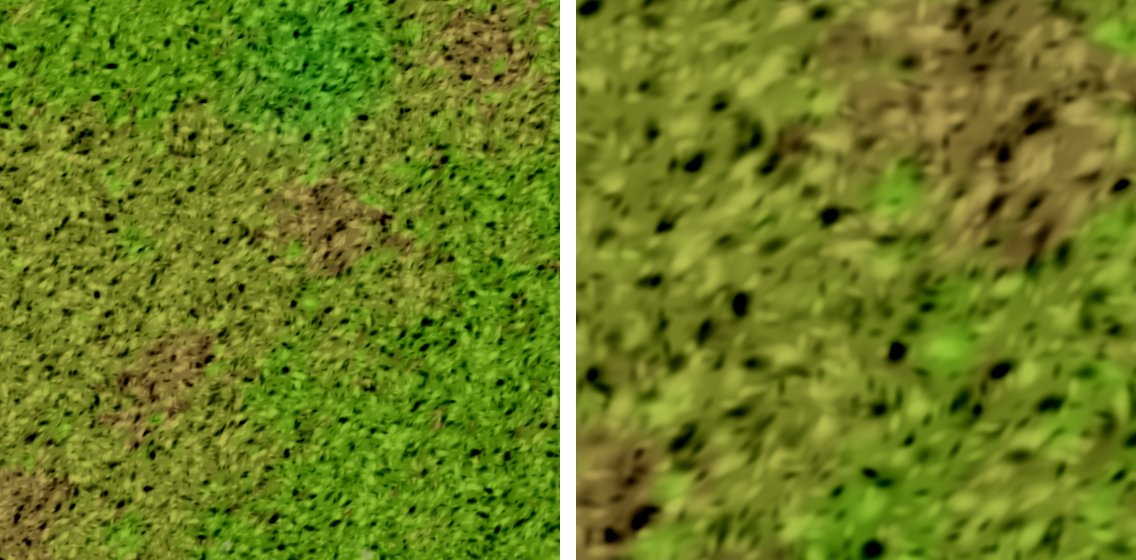
Left, the full canvas; right, a detail of the centre.
Give the GLSL for this texture, as a three.js fragment shader.

```glsl
// Patchy lawn seen from above: soft tufts of lush, olive and dry grass.
// Cellular scatter noise (tilted elliptical blobs, one per cell) gives the
// blades, pits and flecks; broad bands and layered sines place the patches.

#define TUFT_CELLS 58.0
#define BLADE_CELLS 104.0
#define CLUMP_CELLS 27.0
#define DRIFT_CELLS 9.0
#define BLADE_ANGLE 0.65
#define ANGLE_SPREAD 1.7
#define CONTRAST 1.1
#define LUSH vec3(0.32, 0.51, 0.03)
#define OLIVE vec3(0.45, 0.49, 0.13)
#define DRY vec3(0.49, 0.41, 0.19)
#define COOL vec3(0.17, 0.53, 0.10)
#define LIGHT vec3(0.125, 0.12, 0.085)

varying vec2 vUv;

vec3 hash3(vec2 cell) {
  vec3 q = vec3(dot(cell, vec2(127.1, 311.7)),
                dot(cell, vec2(269.5, 183.3)),
                dot(cell, vec2(419.2, 371.9)));
  return fract(sin(q) * 43758.5);
}

// x: signed blob noise, y: rare pale flecks (+) and dark pits (-)
vec2 scatter(vec2 p, float stretch) {
  vec2 home = floor(p);
  vec2 sum = vec2(0.0);
  for (int j = -1; j <= 1; j++) {
    for (int i = -1; i <= 1; i++) {
      vec2 cell = home + vec2(float(i), float(j));
      vec3 rnd = hash3(cell);
      vec2 d = p - cell - rnd.xy;
      float angle = BLADE_ANGLE + ANGLE_SPREAD * (fract(rnd.x * 7.3 + rnd.y * 5.1) - 0.5);
      float c = cos(angle);
      float s = sin(angle);
      vec2 q = vec2(c * d.x + s * d.y, stretch * (c * d.y - s * d.x));
      float blob = max(0.0, 1.0 - dot(q, q));
      blob *= blob * blob;
      float rare = step(0.991, rnd.z) - step(rnd.z, 0.014);
      sum += blob * vec2(2.0 * rnd.z - 1.0, rare);
    }
  }
  return sum;
}

// Slow irregular undulation in about -1..1
float layeredSines(vec2 p) {
  float sum = 0.0;
  float amp = 0.5;
  for (int i = 0; i < 4; i++) {
    p = mat2(0.8, 0.6, -0.6, 0.8) * p * 1.6 + 1.3;
    sum += amp * sin(p.x + 1.2 * sin(p.y)) * cos(0.8 * p.y);
    amp *= 0.7;
  }
  return sum;
}

// Broad colour of the turf before the blades are shaded
vec3 turfColor(vec2 uv, float drift, float clump) {
  float wobble = layeredSines(uv * 5.0);
  vec2 p = uv + 0.05 * vec2(wobble, layeredSines(uv * 6.0 + 4.0));

  float topBand = smoothstep(0.70, 0.92, p.y) * (1.0 - smoothstep(0.60, 0.80, p.x));
  float corner = smoothstep(0.0, 0.65, p.x - 0.6 * p.y);
  float lush = max(topBand, 0.85 * corner);
  lush += 0.30 * wobble + 0.55 * drift + 0.35 * clump;

  // Worn patches strung along the rising diagonal
  float across = (p.y - p.x - 0.03) / 0.15;
  float along = 0.5 * (p.x + p.y);
  float worn = exp(-across * across) * (0.55 + 0.45 * cos(23.3 * along - 1.2));
  worn += 0.45 * drift - 0.5 * clump + 0.2 * wobble;

  vec2 coolOffset = (p - vec2(0.56, 0.88)) / vec2(0.11, 0.14);
  float cool = exp(-dot(coolOffset, coolOffset));

  vec3 col = mix(OLIVE, LUSH, smoothstep(0.05, 0.85, lush));
  col = mix(col, DRY, 0.9 * smoothstep(0.25, 0.95, worn));
  return mix(col, COOL, 0.6 * cool);
}

void main() {
  vec2 warped = vUv + 0.004 * vec2(sin(vUv.y * 41.0), sin(vUv.x * 37.0));
  vec2 tuft = scatter(warped * TUFT_CELLS, 1.8);
  vec2 blade = scatter(warped * BLADE_CELLS + 17.0, 1.9);
  vec2 clump = scatter(warped * CLUMP_CELLS + 43.0, 1.7);
  float drift = scatter(vUv * DRIFT_CELLS + 71.0, 1.2).x;

  // Blade relief, with shadows reaching further than lights
  float tone = 2.5 * tuft.x + 1.5 * blade.x + 0.8 * clump.x;
  tone += 0.10 - 0.14 * tone * tone;
  tone -= 1.3 * max(0.0, -tuft.y);

  vec3 col = turfColor(vUv, drift, clump.x);
  col += CONTRAST * tone * LIGHT;

  // Few pale flecks of straw and petals
  float fleck = smoothstep(0.25, 0.9, clump.y) * (0.6 + 0.4 * smoothstep(-0.3, 0.3, tuft.x));
  col = mix(col, vec3(0.76, 0.76, 0.60), 0.65 * fleck);

  gl_FragColor = vec4(clamp(col, 0.0, 1.0), 1.0);
}
```
